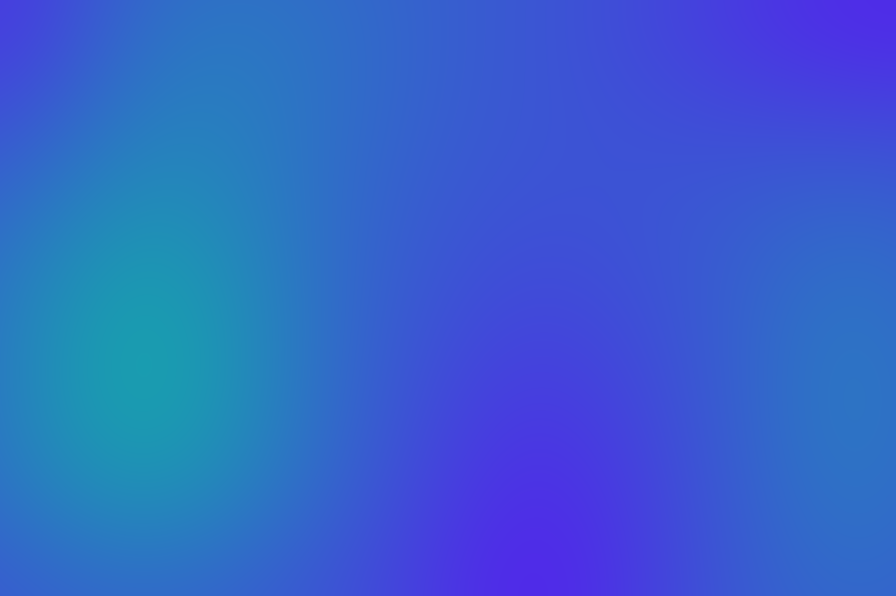
Give the GLSL for this background, as a Shadertoy shader.

```glsl
const vec3 VIOLET = vec3(0.31, 0.17, 0.91);
const vec3 TEAL = vec3(0.10, 0.61, 0.69);

// Soft elliptical falloff, 1 at the centre
float glow(vec2 p, vec2 centre, vec2 radius) {
    vec2 d = (p - centre) / radius;
    return exp(-dot(d, d));
}

// Blend amount: 0 is violet, 1 is teal
float tealAmount(vec2 p) {
    float amount = 0.42;

    // Bright pools
    amount += 0.58 * glow(p, vec2(0.16, 0.38), vec2(0.20, 0.45));
    amount += 0.22 * glow(p, vec2(0.95, 0.33), vec2(0.14, 0.40));
    amount += 0.15 * glow(p, vec2(0.30, 0.95), vec2(0.20, 0.30));

    // Violet hollows: lower centre, top corners, lower left edge
    amount -= 0.40 * glow(p, vec2(0.60, 0.00), vec2(0.17, 0.50));
    amount -= 0.42 * glow(p, vec2(1.00, 1.00), vec2(0.28, 0.26));
    amount -= 0.30 * glow(p, vec2(0.00, 1.00), vec2(0.13, 0.29));
    amount -= 0.13 * glow(p, vec2(0.15, 0.00), vec2(0.35, 0.17));

    return clamp(amount, 0.0, 1.0);
}

void mainImage(out vec4 fragColor, in vec2 fragCoord) {
    vec2 uv = fragCoord / iResolution.xy;
    fragColor = vec4(mix(VIOLET, TEAL, tealAmount(uv)), 1.0);
}
```
